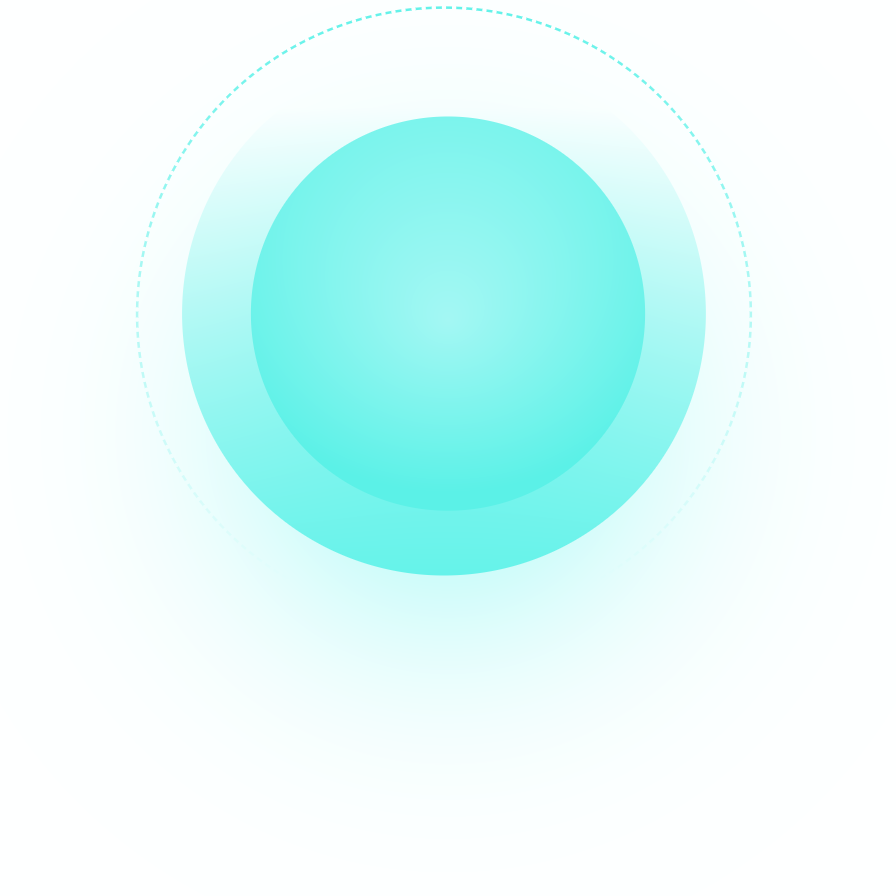
This background is drawn by a Shadertoy shader. Its source:

```glsl
// A glowing turquoise orb with a fading halo disc and a dashed orbit on white.

const float TAU = 6.2831853;

// Colours
const vec3 PAPER = vec3(0.995, 1.0, 1.0);
const vec3 TURQUOISE = vec3(0.39, 0.95, 0.915);
const vec3 ORB_LIGHT = vec3(0.64, 0.97, 0.955);
const vec3 ORB_DEEP = vec3(0.355, 0.945, 0.905);
const vec3 GLOW_TINT = vec3(0.0, 0.93, 0.89);

// Soft glow under the orb
const vec2 GLOW_CENTER = vec2(0.5, 0.518);
const float GLOW_RADIUS = 0.243;
const float GLOW_STRENGTH = 0.29;

// Halo disc, fading out towards its top
const vec2 HALO_CENTER = vec2(0.4955, 0.650);
const float HALO_RADIUS = 0.2923;
const float HALO_CLEAR_Y = 0.88;
const float HALO_SOLID_Y = 0.35;

// Orb, shaded by a radial gradient with an off-centre focus
const vec2 ORB_CENTER = vec2(0.5, 0.650);
const float ORB_RADIUS = 0.220;
const vec2 SHADE_FOCUS = vec2(0.5, 0.642);
const vec2 SHADE_CENTER = vec2(0.5, 0.755);
const float SHADE_RADIUS = 0.306;

// Dashed orbit, fading out towards its bottom
const vec2 ORBIT_CENTER = vec2(0.4955, 0.649);
const float ORBIT_RADIUS = 0.3425;
const float ORBIT_HALF_WIDTH = 0.0014;
const float ORBIT_CLEAR_Y = 0.35;
const float ORBIT_SOLID_Y = 0.99;
const float DASH_COUNT = 190.0;
const float DASH_FILL = 0.58;

// Coverage of a shape from its signed distance
float cover(float dist, float pixel) {
    return clamp(0.5 - dist / pixel, 0.0, 1.0);
}

float circle(vec2 p, vec2 center, float radius) {
    return length(p - center) - radius;
}

// 0 at the focus, 1 on the rim of the gradient circle
float focalGradient(vec2 p, vec2 focus, vec2 center, float radius) {
    vec2 d = p - focus;
    vec2 shift = center - focus;
    float a = radius * radius - dot(shift, shift);
    float b = dot(d, shift);
    return clamp((sqrt(b * b + a * dot(d, d)) - b) / a, 0.0, 1.0);
}

// Signed distance to the nearest dash of the orbit
float dashedOrbit(vec2 p) {
    vec2 d = p - ORBIT_CENTER;
    float turn = atan(d.x, d.y) / TAU;
    float along = abs(fract(turn * DASH_COUNT) - 0.5) - 0.5 * DASH_FILL;
    along *= TAU * ORBIT_RADIUS / DASH_COUNT;
    float across = abs(length(d) - ORBIT_RADIUS) - ORBIT_HALF_WIDTH;
    return max(along, across);
}

void mainImage(out vec4 fragColor, in vec2 fragCoord) {
    float pixel = 1.0 / min(iResolution.x, iResolution.y);
    vec2 p = (fragCoord - 0.5 * iResolution.xy) * pixel + 0.5;

    // Glow
    vec2 g = (p - GLOW_CENTER) / GLOW_RADIUS;
    vec3 color = mix(PAPER, GLOW_TINT, GLOW_STRENGTH * exp(-dot(g, g)));

    // Dashed orbit
    float orbitFade = clamp((p.y - ORBIT_CLEAR_Y) / (ORBIT_SOLID_Y - ORBIT_CLEAR_Y), 0.0, 1.0);
    color = mix(color, TURQUOISE, orbitFade * cover(dashedOrbit(p), pixel));

    // Halo disc
    float haloFade = clamp((HALO_CLEAR_Y - p.y) / (HALO_CLEAR_Y - HALO_SOLID_Y), 0.0, 1.0);
    color = mix(color, TURQUOISE, haloFade * cover(circle(p, HALO_CENTER, HALO_RADIUS), pixel));

    // Orb
    float shade = focalGradient(p, SHADE_FOCUS, SHADE_CENTER, SHADE_RADIUS);
    vec3 orb = mix(ORB_LIGHT, ORB_DEEP, shade);
    color = mix(color, orb, cover(circle(p, ORB_CENTER, ORB_RADIUS), pixel));

    fragColor = vec4(color, 1.0);
}
```
